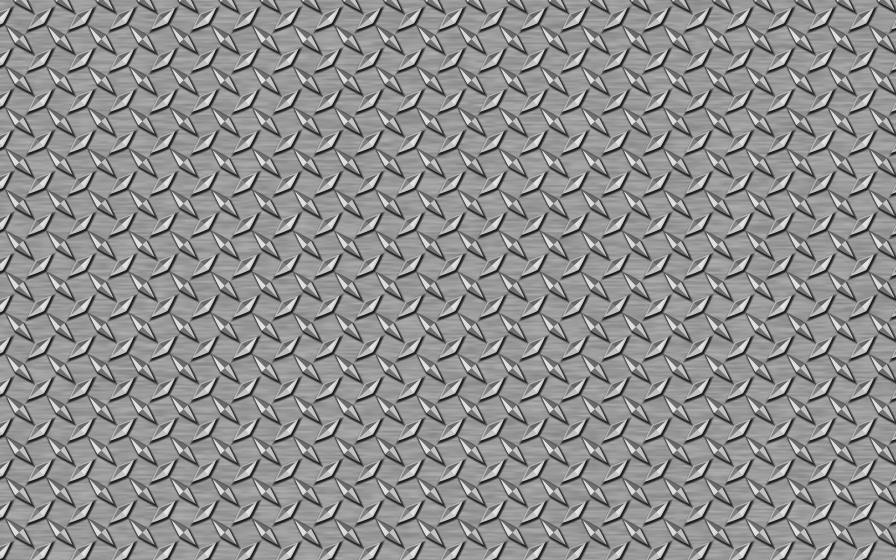
Reproduce this texture procedurally as a WebGL 1 fragment shader.

```glsl
precision highp float;

uniform vec2 u_resolution;

// Layout, in studs per canvas height and in cell units
const float ROWS = 13.62;
const vec2 PHASE = vec2(0.965, 0.17);
const vec2 RISING_SIZE = vec2(0.395, 0.155);
const vec2 FALLING_SIZE = vec2(0.42, 0.135);
const float RISING_ANGLE = 0.74;
const float FALLING_ANGLE = -0.80;
const float ROUNDNESS = 1.10;

// Relief
const float RIM_WIDTH = 0.034;
const float RIM_TONE = 0.77;
const vec2 SHADOW_OFFSET = vec2(0.024, -0.034);
const float SHADOW_BLUR = 0.060;
const float SHADOW_STRENGTH = 0.92;
const float SHADOW_TONE = 0.07;

// Facet tones: back upper, front upper, back lower, front lower
const vec4 RISING_FACETS = vec4(0.50, 0.40, 0.76, 0.88);
const vec4 FALLING_FACETS = vec4(0.42, 0.76, 0.87, 0.45);

// Brushed plate
const float PLATE_TONE = 0.605;
const float BRUSH_STRENGTH = 0.17;
const vec2 BRUSH_SCALE = vec2(22.0, 310.0);
const float STUD_VARIATION = 0.03;

float hash(vec2 p) {
  p = fract(p * vec2(0.1031, 0.1137));
  p += dot(p, p.yx + 33.33);
  return fract((p.x + p.y) * p.x * 17.3);
}

float noise(vec2 p) {
  vec2 cell = floor(p);
  vec2 f = fract(p);
  f = f * f * (3.0 - 2.0 * f);
  float low = mix(hash(cell), hash(cell + vec2(1.0, 0.0)), f.x);
  float high = mix(hash(cell + vec2(0.0, 1.0)), hash(cell + 1.0), f.x);
  return mix(low, high, f.y);
}

// Coordinates along and across a stud
vec2 alignToStud(vec2 p, float angle) {
  float c = cos(angle);
  float s = sin(angle);
  return vec2(c * p.x + s * p.y, c * p.y - s * p.x);
}

// Rhombus with slightly bulging sides
float rhombusDistance(vec2 p, vec2 size) {
  vec2 q = pow(abs(p) / size + 0.0001, vec2(ROUNDNESS));
  return (pow(q.x + q.y, 1.0 / ROUNDNESS) - 1.0)
    * size.x * size.y / length(size);
}

// Pyramid with four flat facets
float facetTone(vec2 p, vec4 tones, float aa) {
  vec2 side = smoothstep(-aa, aa, p);
  float upper = mix(tones.x, tones.y, side.x);
  float lower = mix(tones.z, tones.w, side.x);
  return mix(lower, upper, side.y);
}

// Lays one lattice of studs with their cast shadows over the plate
float addStuds(float tone, vec2 grid, vec2 size, float angle,
               vec4 facets, float rimWidth, float aa) {
  vec2 p = fract(grid) - 0.5;
  vec2 stud = alignToStud(p, angle);
  float d = rhombusDistance(stud, size);

  float shadowDistance = rhombusDistance(alignToStud(p - SHADOW_OFFSET, angle), size);
  float shadow = 1.0 - smoothstep(-0.01, SHADOW_BLUR, shadowDistance);
  tone = mix(tone, SHADOW_TONE, shadow * SHADOW_STRENGTH);

  float body = facetTone(stud, facets, aa);
  float rim = smoothstep(-aa, aa, d + rimWidth) * step(0.001, rimWidth);
  body = mix(body, RIM_TONE, rim * 0.8);
  body += STUD_VARIATION * (hash(floor(grid) + 7.0) - 0.5);
  return mix(tone, body, 1.0 - smoothstep(-aa, aa, d));
}

void main() {
  vec2 uv = gl_FragCoord.xy / u_resolution.y;
  vec2 grid = uv * ROWS - PHASE;
  float aa = 0.6 * ROWS / u_resolution.y;

  // Horizontal brushing in two grain lengths
  float brush = 0.6 * noise(uv * BRUSH_SCALE)
    + 0.4 * noise(uv * BRUSH_SCALE * vec2(2.7, 0.83) + 19.0);
  float tone = PLATE_TONE + BRUSH_STRENGTH * (brush - 0.5);

  // Two interleaved lattices of opposite slant
  tone = addStuds(tone, grid, FALLING_SIZE, FALLING_ANGLE, FALLING_FACETS, 0.0, aa);
  tone = addStuds(tone, grid + 0.5, RISING_SIZE, RISING_ANGLE, RISING_FACETS, RIM_WIDTH, aa);

  gl_FragColor = vec4(vec3(tone), 1.0);
}
```
